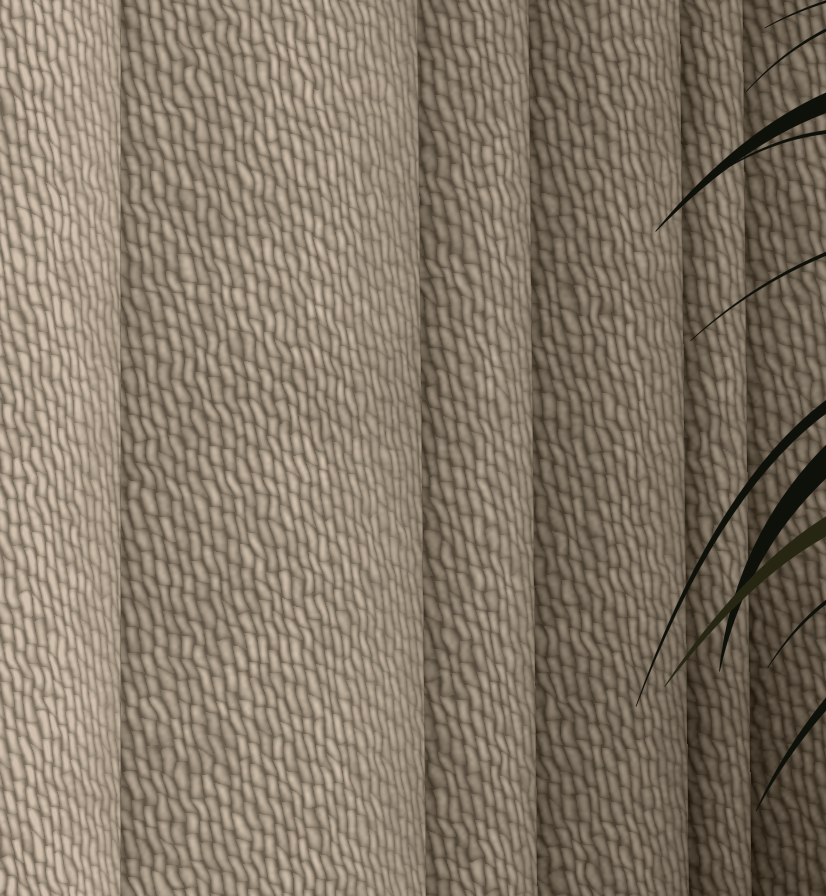
Give the GLSL for this texture, as a Shadertoy shader.

```glsl
// Draws pleated twill cloth in soft side light, with dark slender leaves at the right.

const vec3 CLOTH_DARK = vec3(0.19, 0.155, 0.105);
const vec3 CLOTH_LIGHT = vec3(0.76, 0.70, 0.625);
const int FOLDS = 6;
const int LEAVES = 10;
const int LEAF_STEPS = 18;

// Fold borders from left to right, in canvas heights
const float BORDER[7] = float[7](-0.12, 0.135, 0.471, 0.595, 0.764, 0.834, 1.03);

// Each leaf: bend point and tip; then height of its root and half width
const vec4 LEAF_CURVE[10] = vec4[10](
    vec4(0.833, 0.854, 0.732, 0.742), vec4(0.866, 0.850, 0.794, 0.802),
    vec4(0.846, 0.688, 0.771, 0.620), vec4(0.805, 0.469, 0.710, 0.212),
    vec4(0.828, 0.401, 0.803, 0.251), vec4(0.840, 0.370, 0.742, 0.234),
    vec4(0.892, 0.310, 0.857, 0.255), vec4(0.879, 0.167, 0.844, 0.095),
    vec4(0.879, 0.948, 0.833, 0.898), vec4(0.892, 0.990, 0.854, 0.969));
const vec2 LEAF_ROOT[10] = vec2[10](
    vec2(0.891, 0.011), vec2(0.854, 0.002), vec2(0.723, 0.0018), vec2(0.557, 0.006),
    vec2(0.499, 0.014), vec2(0.421, 0.010), vec2(0.339, 0.002), vec2(0.232, 0.005),
    vec2(0.974, 0.0015), vec2(1.003, 0.0012));

float hash(vec2 p) {
    vec3 q = fract(vec3(p.xyx) * 0.1031);
    q += dot(q, q.yzx + 33.33);
    return fract((q.x + q.y) * q.z);
}

float noise(vec2 p) {
    vec2 i = floor(p), f = fract(p);
    f = f * f * (3.0 - 2.0 * f);
    float low = mix(hash(i), hash(i + vec2(1, 0)), f.x);
    float high = mix(hash(i + vec2(0, 1)), hash(i + vec2(1, 1)), f.x);
    return mix(low, high, f.y);
}

// Left and right border of the fold that holds x
vec2 foldSpan(float x) {
    vec2 span = vec2(BORDER[0], BORDER[1]);
    for (int i = 1; i < FOLDS; i++)
        if (x >= BORDER[i]) span = vec2(BORDER[i], BORDER[i + 1]);
    return span;
}

// Brightness of slanted, staggered stitches, centred near zero
float twill(vec2 p) {
    vec2 wobble = vec2(noise(p * 45.0), noise(p * 45.0 + 70.0)) - 0.5;
    float thread = (p.x + 0.17 * p.y) / 0.0143 + 0.55 * wobble.x;
    float column = floor(thread);
    float across = fract(thread) - 0.5;
    float along = p.y / 0.0265 + column * 0.37 + 0.35 * hash(vec2(column, 3.0)) + 0.5 * wobble.y;
    float row = floor(along);
    float lengthwise = fract(along) - 0.5;
    across += 0.22 * lengthwise;
    float body = max(cos(3.14159 * across), 0.0);
    float ends = 1.0 - pow(abs(2.0 * lengthwise), 3.0);
    float stitch = body * (0.42 + 0.58 * ends);
    float tint = (hash(vec2(column, row)) - 0.5) * 0.3;
    float sideLight = 0.22 * lengthwise - 0.30 * across;
    return stitch * (1.0 + tint + sideLight) - 0.52;
}

// Broad light over one fold: shadowed at its left, bright towards its right
float foldLight(float x, float y, vec2 span) {
    float t = (x - span.x) / (span.y - span.x);
    float light = mix(0.77, 0.40, smoothstep(-0.15, 1.0, x));
    light += 0.18 * smoothstep(0.0, 0.8, t) - 0.08;
    light -= 0.20 * exp(-(x - span.x) / 0.012);
    light -= 0.05 * smoothstep(0.90, 1.0, t);
    light -= 0.22 * smoothstep(0.45, 0.92, x) * smoothstep(0.65, 0.0, y);
    return light;
}

vec3 cloth(vec2 p, float pixel) {
    float x = p.x + 0.010 * (p.y - 0.5) * smoothstep(0.15, 0.45, p.x);
    vec2 span = foldSpan(x);
    float width = span.y - span.x;
    float t = (x - span.x) / width;
    // The weave crowds together where the fold turns away
    float unrolled = span.x * 1.7 + width * (t + 0.22 * pow(t, 4.0));
    float light = foldLight(x, p.y, span);
    float relief = mix(0.66, 0.38, smoothstep(0.6, 1.0, t));
    float tone = light + relief * (0.35 + 0.75 * light) * twill(vec2(unrolled, p.y));
    tone += 0.07 * (noise(p * 9.0) - 0.5) + 0.10 * (noise(p * 230.0) - 0.5);
    tone *= mix(0.6, 1.0, smoothstep(0.0, 1.5 * pixel, span.y - x));
    return mix(CLOTH_DARK, CLOTH_LIGHT, clamp(tone, -0.2, 1.1));
}

vec2 bezier(vec2 a, vec2 b, vec2 c, float t) {
    return mix(mix(a, b, t), mix(b, c, t), t);
}

// Signed distance to a curved blade that narrows to its tip
float leaf(vec2 p, vec2 root, vec2 bend, vec2 tip, float halfWidth) {
    float nearest = 1.0;
    vec2 start = root;
    for (int i = 0; i < LEAF_STEPS; i++) {
        vec2 end = bezier(root, bend, tip, float(i + 1) / float(LEAF_STEPS));
        vec2 edge = end - start;
        float h = clamp(dot(p - start, edge) / dot(edge, edge), 0.0, 1.0);
        float t = (float(i) + h) / float(LEAF_STEPS);
        float taper = halfWidth * pow(1.0 - t, 0.9) + 0.0004;
        nearest = min(nearest, length(p - start - edge * h) - taper);
        start = end;
    }
    return nearest;
}

void mainImage(out vec4 fragColor, in vec2 fragCoord) {
    float pixel = 1.0 / iResolution.y;
    vec2 p = fragCoord * pixel;
    vec3 color = cloth(p, pixel);
    for (int i = 0; i < LEAVES && p.x > 0.69; i++) {
        vec4 curve = LEAF_CURVE[i];
        float d = leaf(p, vec2(0.9375, LEAF_ROOT[i].x), curve.xy, curve.zw, LEAF_ROOT[i].y);
        vec3 green = mix(vec3(0.045, 0.05, 0.035), vec3(0.16, 0.16, 0.08), i == 5 ? 0.9 : 0.1);
        color = mix(color, green, 1.0 - smoothstep(-0.7 * pixel, 0.7 * pixel, d));
    }
    fragColor = vec4(color, 1.0);
}
```
